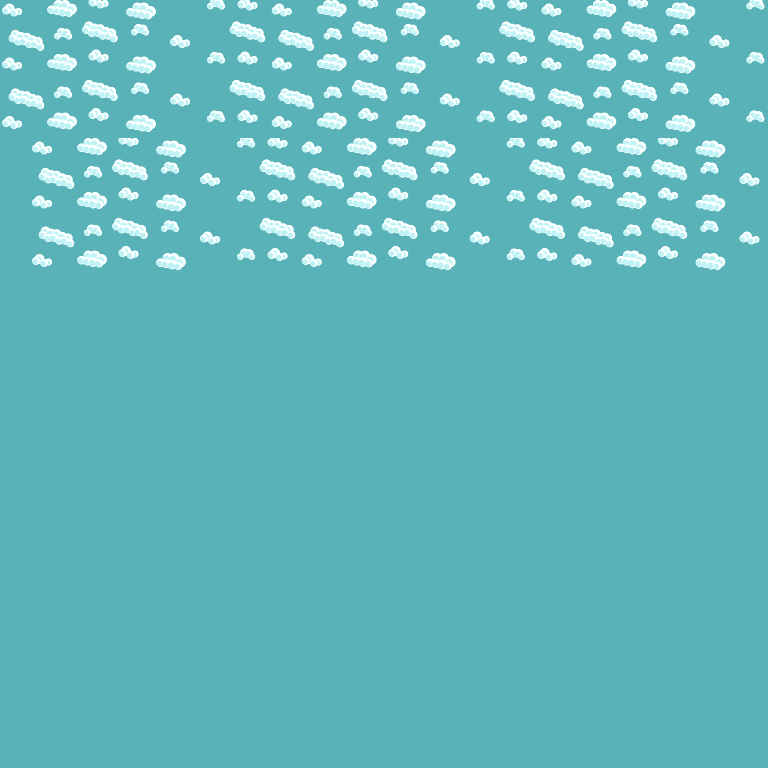
Give the GLSL for this pattern, as a three.js fragment shader.

```glsl
// Two staggered bands of small puffy clouds across the top of a flat teal sky.
varying vec2 vUv;

const vec3 SKY = vec3(0.35, 0.70, 0.72);
const vec3 SHADE = vec3(0.75, 0.95, 0.96);
const vec3 WHITE = vec3(0.98, 1.0, 1.0);

// One round puff: white rim at the upper right, cyan hollow at the lower left.
void puff(inout vec3 color, vec2 p, float x, float y, float r) {
  vec2 d = p - vec2(x, y);
  float cover = 1.0 - smoothstep(r - 0.5, r + 0.5, length(d));
  float hollow = 1.0 - smoothstep(0.58 * r, 0.8 * r, length(d + r * vec2(0.25, 0.2)));
  color = mix(color, mix(WHITE, SHADE, hollow), cover);
}

// Offset from a cloud centre, repeated across the band and down its rows.
vec2 fold(vec2 p, float x, float y) {
  vec2 period = vec2(269.7, 58.5);
  vec2 d = mod(p - vec2(x, y) + 0.5 * period, period) - 0.5 * period;
  return vec2(d.x, -d.y);
}

void smallCloud(inout vec3 color, vec2 p) {
  puff(color, p, -2.5, 1.5, 5.0);
  puff(color, p, -6.0, -0.5, 4.0);
  puff(color, p, 6.5, -1.5, 3.6);
  puff(color, p, 2.0, -2.5, 4.0);
}

void archCloud(inout vec3 color, vec2 p) {
  puff(color, p, -1.5, 1.5, 4.6);
  puff(color, p, 3.0, 0.8, 4.6);
  puff(color, p, -5.8, -2.2, 3.3);
  puff(color, p, 5.8, -2.3, 3.3);
}

void mediumCloud(inout vec3 color, vec2 p) {
  puff(color, p, -3.5, 3.5, 5.0);
  puff(color, p, 3.0, 3.2, 5.3);
  puff(color, p, 9.5, -0.5, 5.4);
  puff(color, p, -10.5, -1.2, 4.3);
  puff(color, p, -5.0, -2.2, 4.4);
  puff(color, p, 1.0, -3.2, 4.8);
  puff(color, p, 7.0, -4.3, 4.2);
}

// A long bank: two rows of puffs sloping down to the right.
void bankCloud(inout vec3 color, vec2 p) {
  for (int i = 0; i < 5; i++) {
    float k = float(i);
    puff(color, p, -11.0 + 5.6 * k, 5.3 - 1.7 * k + 0.6 * sin(4.0 * k), 4.8);
  }
  for (int i = 0; i < 6; i++) {
    float k = float(i);
    puff(color, p, -13.8 + 5.5 * k, 0.8 - 1.4 * k + 0.8 * cos(3.0 * k), 4.1);
  }
}

void main() {
  // 768 units span the canvas, measured down from the top edge
  vec2 p = vec2(vUv.x, 1.0 - vUv.y) * 768.0;

  // The second band is shifted and clipped at its own top left corner
  float lower = step(138.0, p.y);
  p -= lower * vec2(30.0, 138.0);
  float inside = step(0.0, p.x) * (1.0 - step(135.0, p.y));

  // The first row of each band sits slightly closer to the next
  if (p.y < 20.0) p.y -= 4.5;

  vec3 color = SKY;
  if (inside > 0.5) {
    // Light row
    smallCloud(color, fold(p, 12.0, 64.0));
    mediumCloud(color, fold(p, 62.0, 62.5));
    smallCloud(color, fold(p, 98.5, 56.0));
    mediumCloud(color, fold(p, 141.0, 65.0));
    archCloud(color, fold(p, 216.0, 58.0));
    smallCloud(color, fold(p, 247.5, 58.0));

    // Heavy row
    bankCloud(color, fold(p, 26.5, 98.5));
    archCloud(color, fold(p, 63.0, 92.5));
    bankCloud(color, fold(p, 100.0, 90.0));
    archCloud(color, fold(p, 140.0, 88.5));
    smallCloud(color, fold(p, 180.0, 100.0));
    bankCloud(color, fold(p, 247.5, 90.0));
  }
  gl_FragColor = vec4(color, 1.0);
}
```
